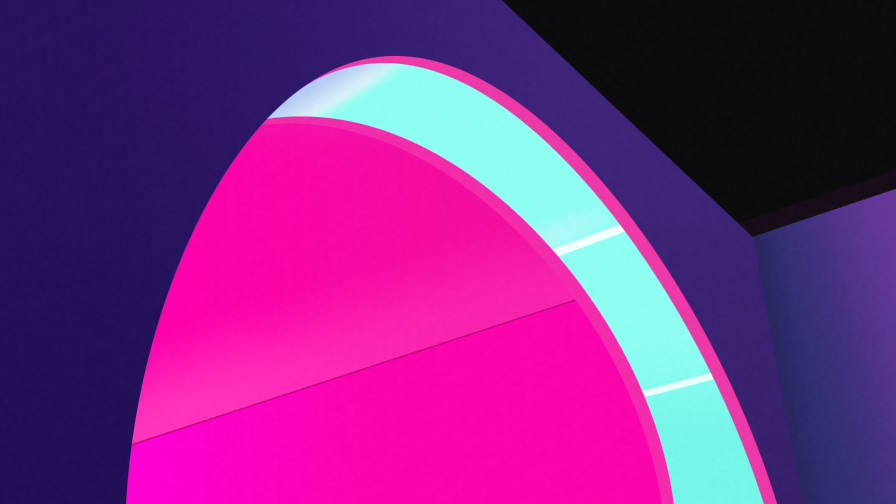
Give the GLSL for this background, as a Shadertoy shader.

```glsl
// Neon arch: a magenta opening with a cyan reveal in a violet wall under a dark ceiling.

// Coverage of the region where d is negative, softened over one pixel.
float fill(float d) {
    return clamp(0.5 - d / max(fwidth(d), 1e-5), 0.0, 1.0);
}

// Implicit leaning arch, negative inside; apex is its highest point.
float arch(vec2 p, vec2 apex, float lean, float width, float taper) {
    float drop = apex.y - p.y;
    float x = p.x - apex.x - lean * drop;
    return x * x - drop * (width - taper * drop * drop);
}

float outerArch(vec2 p) { return arch(p, vec2(0.784, 0.889), 0.126, 0.5856, 0.147); }
float innerArch(vec2 p) { return arch(p, vec2(0.597, 0.769), 0.0, 0.972, 0.44); }

// Height above a sloped line through the point a.
float above(vec2 p, vec2 a, float slope) {
    return p.y - a.y - slope * (p.x - a.x);
}

float hash(vec2 p) {
    return fract(sin(dot(p, vec2(127.1, 311.7))) * 4375.85);
}

float noise(vec2 p) {
    vec2 i = floor(p), f = fract(p);
    f = f * f * (3.0 - 2.0 * f);
    return mix(mix(hash(i), hash(i + vec2(1, 0)), f.x),
               mix(hash(i + vec2(0, 1)), hash(i + vec2(1, 1)), f.x), f.y);
}

vec3 room(vec2 p) {
    vec2 q = p - vec2(1.493, 0.53);   // relative to the corner of the room

    // Front wall, brighter toward the corner
    vec3 front = mix(vec3(0.145, 0.065, 0.36), vec3(0.235, 0.14, 0.46),
                     smoothstep(0.15, 1.25, p.x));
    front *= 0.92 + 0.12 * smoothstep(0.0, 0.9, p.y);

    // Side wall, blue at the corner and violet at the far upper right
    float side = q.x + 0.188 * q.y;
    vec3 sideWall = mix(vec3(0.19, 0.18, 0.45), vec3(0.40, 0.22, 0.60),
                        smoothstep(0.0, 0.32, q.x + 0.3 * q.y));
    sideWall *= 0.86 + 0.14 * smoothstep(0.0, 0.07, side);
    vec3 col = mix(front, sideWall, fill(-side));

    // Ceiling with a faint trim along its right edge
    float ceiling = q.y - max(-0.944 * q.x, 0.335 * q.x);
    float trim = fill(q.y - 0.335 * q.x - 0.037);
    vec3 dark = mix(vec3(0.045, 0.042, 0.05), vec3(0.085, 0.05, 0.09), trim);
    return mix(col, dark, fill(-ceiling));
}

vec3 revealColor(vec2 p) {
    vec3 col = mix(vec3(0.56, 1.0, 0.95), vec3(0.46, 0.96, 0.91),
                   smoothstep(0.35, 0.1, p.y));

    // Pale reflection at the left tip, ending on a diagonal
    float tip = above(p, vec2(0.72, 0.82), 0.6);
    vec3 pale = mix(vec3(0.70, 0.79, 0.95), vec3(0.86, 0.95, 0.98),
                    smoothstep(0.08, 0.0, tip));
    col = mix(col, pale, smoothstep(-0.02, 0.02, tip) * smoothstep(0.86, 0.72, p.x));

    // White joints and the soft sheen above the upper one
    float upper = above(p, vec2(1.174, 0.525), 0.37);
    float lower = above(p, vec2(1.345, 0.236), 0.26);
    float sheen = smoothstep(0.0, 0.025, upper) * smoothstep(0.085, 0.035, upper);
    col = mix(col, vec3(0.80, 0.95, 0.98), 0.5 * sheen * smoothstep(1.26, 1.1, p.x));
    col = mix(col, vec3(0.94, 1.0, 1.0), fill(abs(upper) - 0.009));
    return mix(col, vec3(0.90, 1.0, 1.0), fill(abs(lower) - 0.007));
}

vec3 interior(vec2 p) {
    float seam = above(p, vec2(0.2685, 0.12), 0.326);
    float left = smoothstep(1.05, 0.25, p.x);

    // Upper panel with a light band resting on the seam
    vec3 top = mix(vec3(0.95, 0.06, 0.62), vec3(1.0, 0.0, 0.67), left);
    float band = smoothstep(0.23, 0.03, seam + 0.02 * noise(p * 9.0));
    top = mix(top, vec3(1.0, 0.23, 0.74), band * (0.45 + 0.45 * left));
    top = mix(top, vec3(0.93, 0.12, 0.66), smoothstep(0.66, 0.78, p.y) * 0.5);

    // Lower panel, more violet at the far left
    vec3 base = mix(vec3(0.98, 0.02, 0.67), vec3(1.0, 0.0, 0.82),
                    smoothstep(0.8, 0.25, p.x));
    vec3 col = mix(base, top, fill(-seam));
    return mix(col, vec3(0.68, 0.0, 0.42), 0.65 * fill(abs(seam) - 0.0016));
}

void mainImage(out vec4 fragColor, in vec2 fragCoord) {
    vec2 p = fragCoord / iResolution.y;
    vec2 rim = vec2(0.022, 0.014);    // offset that gives both rims their width

    // Nested layers of the opening, from the outside in
    vec3 opening = vec3(0.93, 0.22, 0.66);
    opening = mix(opening, revealColor(p), fill(outerArch(p + rim)));
    opening = mix(opening, vec3(0.95, 0.17, 0.67), fill(innerArch(p)));
    opening = mix(opening, interior(p), fill(innerArch(p + rim)));

    vec3 col = mix(room(p), opening, fill(outerArch(p)));
    col += 0.012 * (noise(p * 150.0) - 0.5);
    fragColor = vec4(clamp(col, 0.0, 1.0), 1.0);
}
```
